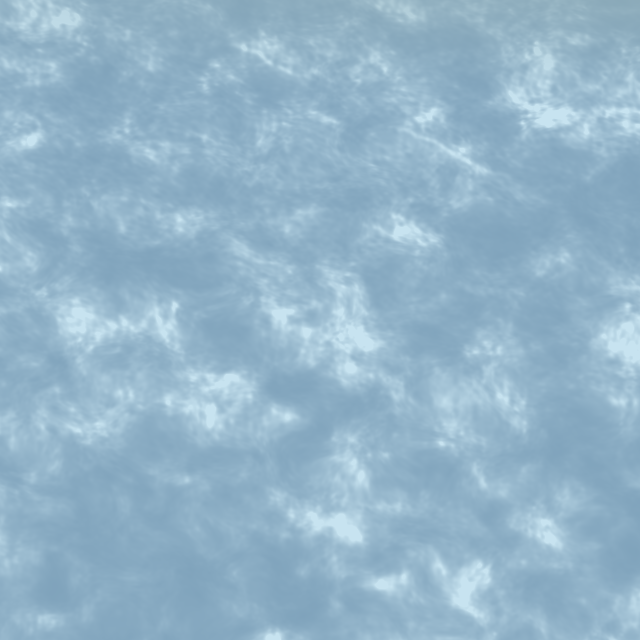
Reproduce this texture procedurally as a three.js fragment shader.

```glsl
varying vec2 vUv;

const vec3 DEEP_BLUE = vec3(0.495, 0.635, 0.732);
const vec3 PALE_BLUE = vec3(0.78, 0.89, 0.94);
const vec3 HAZE_GREY = vec3(0.57, 0.68, 0.715);
const int OCTAVES = 5;

vec3 hash3(vec2 cell) {
  vec3 q = fract(vec3(cell.xyx) * vec3(0.1031, 0.1030, 0.0973));
  q += dot(q, q.yxz + 33.33);
  return fract((q.xxy + q.yzz) * q.zyx);
}

mat2 rotation(float angle) {
  float c = cos(angle);
  float s = sin(angle);
  return mat2(c, s, -s, c);
}

// Cellular noise: one soft light or dark puff at a random place per cell
float puffNoise(vec2 p) {
  vec2 cell = floor(p);
  float sum = 0.0;
  for (int y = -1; y <= 1; y++) {
    for (int x = -1; x <= 1; x++) {
      vec2 id = cell + vec2(float(x), float(y));
      vec3 h = hash3(id);
      vec2 d = p - id - h.xy;
      float kernel = max(0.0, 1.0 - dot(d, d));
      sum += (2.0 * h.z - 1.0) * kernel * kernel;
    }
  }
  return sum;
}

float puffLayers(vec2 p, float gain) {
  float sum = 0.0;
  float amplitude = 1.0;
  for (int i = 0; i < OCTAVES; i++) {
    sum += amplitude * puffNoise(p);
    p = rotation(0.6) * p * 1.95 + 17.3;
    amplitude *= gain;
  }
  return sum;
}

// Thin wavering streak that fades towards both ends
float crease(vec2 p, vec2 start, vec2 end, float width) {
  vec2 along = end - start;
  float len = length(along);
  vec2 dir = along / len;
  vec2 q = p - start;
  float t = dot(q, dir) / len;
  float bend = 0.004 * sin(t * 6.3) + 0.001 * sin(t * 19.0 + 1.0);
  float dist = dot(q, vec2(-dir.y, dir.x)) - bend;
  float ends = smoothstep(-0.1, 0.2, t) * smoothstep(1.1, 0.75, t);
  return ends * exp(-dist * dist / (width * width));
}

void main() {
  vec2 p = vUv;

  // Blotches lean down to the right and shrink towards the top
  vec2 q = rotation(0.35) * vec2(p.x, p.y * (1.0 + 0.2 * p.y));
  q *= vec2(10.0, 11.5);
  vec2 warp = vec2(puffNoise(q * 1.3 + 41.0), puffNoise(q * 1.3 + 73.0));
  float blotches = puffLayers(q + 0.2 * warp + 9.0, mix(0.58, 0.68, p.y));
  float broad = puffNoise(p * 3.0 + 5.0);

  // Fine nap: upright fibres in pale patches, slanted weave higher up
  float fibres = puffNoise(p * vec2(125.0, 65.0) + 31.0);
  float weave = puffNoise(rotation(0.5) * p * vec2(100.0, 170.0) + 60.0);
  float upper = smoothstep(0.3, 0.75, p.y);
  float nap = 0.42 * fibres * smoothstep(-0.5, 0.9, blotches)
            + 0.42 * weave * mix(0.2, 1.0, upper);

  // Skewed tone: wide even blue with few bright patches
  float tone = 1.65 * blotches * mix(1.05, 0.85, upper) + 0.85 * broad + nap;
  float light = 0.225 + 0.245 * (exp(0.64 * min(tone, 2.5)) - 1.0);

  // Creases with a sharp core and a soft glow
  vec2 a = vec2(0.36, 0.93);
  vec2 b = vec2(0.48, 0.88);
  vec2 c = vec2(0.62, 0.80);
  vec2 d = vec2(0.79, 0.725);
  float core = crease(p, a, b, 0.004) + crease(p, c, d, 0.004);
  float glow = crease(p, a, b, 0.014) + crease(p, c, d, 0.014);
  light += (0.42 * core + 0.16 * glow) * (0.85 + 0.4 * fibres);

  vec3 colour = mix(DEEP_BLUE, PALE_BLUE, clamp(light, -0.05, 1.0));
  float haze = smoothstep(0.82, 1.08, p.y) * mix(0.25, 0.75, p.x);
  colour = mix(colour, HAZE_GREY, haze);
  gl_FragColor = vec4(colour, 1.0);
}
```
